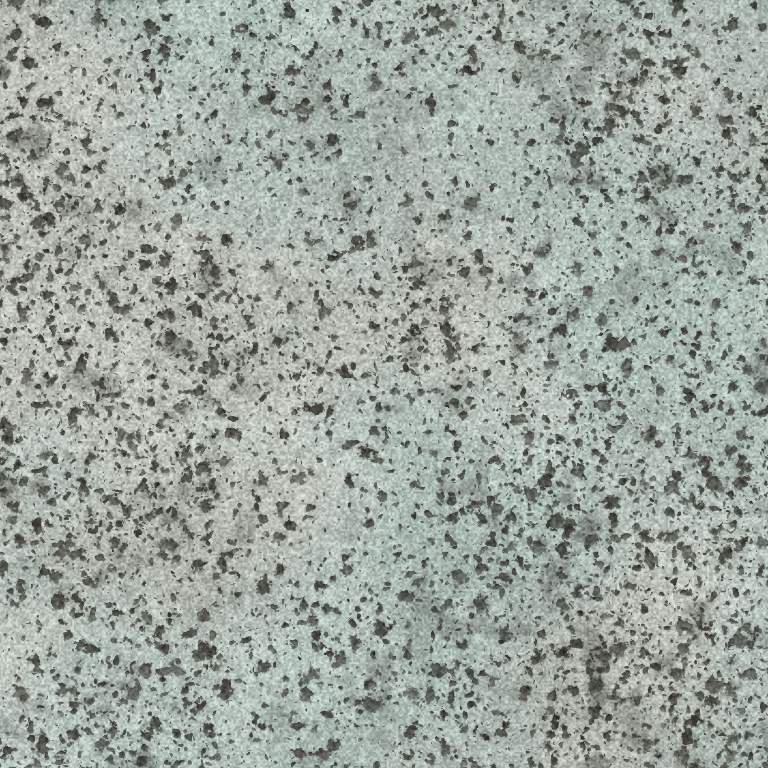
Give the GLSL for this texture, as a three.js fragment shader.

```glsl
// Weathered pale concrete, pocked with small ragged dark pits.
// Three sizes of jittered cell pits, roughened and clustered by value noise,
// lie over a softly tinted base with smudges and fine sandy grain.

varying vec2 vUv;

const vec3 COOL_STONE = vec3(0.685, 0.750, 0.722);
const vec3 WARM_STONE = vec3(0.725, 0.742, 0.712);
const vec3 PIT_DARK = vec3(0.225, 0.225, 0.195);
const vec3 SMUDGE = vec3(0.37, 0.385, 0.36);

float hash(vec2 p) {
  vec3 q = fract(p.xyx * 0.1031);
  q += dot(q, q.yzx + 33.33);
  return fract((q.x + q.y) * q.z);
}

float noise(vec2 p) {
  vec2 cell = floor(p);
  vec2 f = fract(p);
  f = f * f * (3.0 - 2.0 * f);
  float low = mix(hash(cell), hash(cell + vec2(1.0, 0.0)), f.x);
  float high = mix(hash(cell + vec2(0.0, 1.0)), hash(cell + vec2(1.0)), f.x);
  return mix(low, high, f.y);
}

float fbm(vec2 p) {
  float sum = 0.0;
  float weight = 0.533;
  for (int i = 0; i < 4; i++) {
    sum += weight * noise(p);
    p = mat2(1.6, 1.2, -1.2, 1.6) * p + 7.3;
    weight *= 0.5;
  }
  return sum;
}

// One size of pits: x is the pit cover, y the soft stain around it.
// radii is the smallest and largest radius in cells; rough frays the outline.
vec2 pits(vec2 uv, float cells, vec2 radii, float density, float rough, float seed) {
  vec2 p = uv * cells;
  vec2 home = floor(p);
  vec2 result = vec2(0.0);
  for (int y = -1; y <= 1; y++) {
    for (int x = -1; x <= 1; x++) {
      vec2 cell = home + vec2(float(x), float(y));
      vec2 id = cell + seed;
      float present = step(hash(id + 11.7), density);
      vec2 center = cell + vec2(hash(id + 3.1), hash(id + 57.4));
      float radius = mix(radii.x, radii.y, hash(id + 91.2));
      float stretch = mix(0.78, 1.2, hash(id + 23.9));
      vec2 offset = (p - center) * vec2(1.0 / stretch, stretch) / radius;
      float reach = length(offset) + rough;
      // The overhanging upper lip casts the deepest shadow.
      float depth = mix(0.62, 1.0, hash(id + 140.3)) + 0.16 * offset.y;
      float cover = (1.0 - smoothstep(0.72, 1.14, reach)) * clamp(depth, 0.4, 1.0);
      float stain = 1.0 - smoothstep(0.8, 1.75, reach);
      result = max(result, present * vec2(cover, stain));
    }
  }
  return result;
}

void main() {
  vec2 uv = vUv;

  // Broad drifts of pit density, and fine offsets that make outlines ragged.
  float drift = smoothstep(0.28, 0.72, fbm(uv * 5.0 + 4.0));
  vec2 warp = vec2(noise(uv * 120.0 + 9.0), noise(uv * 120.0 + 71.0)) - 0.5;
  vec2 bent = uv + 0.0065 * warp;
  float rough = 2.1 * (fbm(uv * 165.0 + 31.0) - 0.5);

  vec2 large = pits(bent, 35.0, vec2(0.15, 0.34), mix(0.25, 0.66, drift), rough, 0.0);
  vec2 medium = pits(bent, 60.0, vec2(0.12, 0.31), mix(0.25, 0.68, drift), rough, 200.0);
  vec2 small = pits(bent, 125.0, vec2(0.12, 0.32), mix(0.18, 0.52, drift), rough, 400.0);
  float cover = max(large.x, max(medium.x, 0.8 * small.x));
  float stain = max(large.y, max(medium.y, 0.6 * small.y));

  // Base stone with cool and warm patches and gentle changes of brightness.
  vec3 color = mix(COOL_STONE, WARM_STONE, smoothstep(0.3, 0.7, fbm(uv * 3.5 + 50.0)));
  color += 0.13 * (fbm(uv * 7.0 + 83.0) - 0.5);

  // Soft stains around pits and occasional blurred smudges.
  float smudge = smoothstep(0.57, 0.78, fbm(uv * 22.0 + 17.0)) * mix(0.35, 0.9, drift);
  color = mix(color, SMUDGE, clamp(0.19 * stain + 0.6 * smudge, 0.0, 0.8));

  // Pit floors with coarse grit, then sandy grain over everything.
  float grit = noise(uv * 230.0 + 12.0);
  color = mix(color, PIT_DARK, cover * mix(0.72, 1.08, 1.0 - grit));
  float grain = 0.65 * noise(uv * 410.0) + 0.35 * noise(uv * 215.0 + 40.0) - 0.5;
  color += grain * mix(0.34, 0.2, cover);

  gl_FragColor = vec4(clamp(color, 0.0, 1.0), 1.0);
}
```
